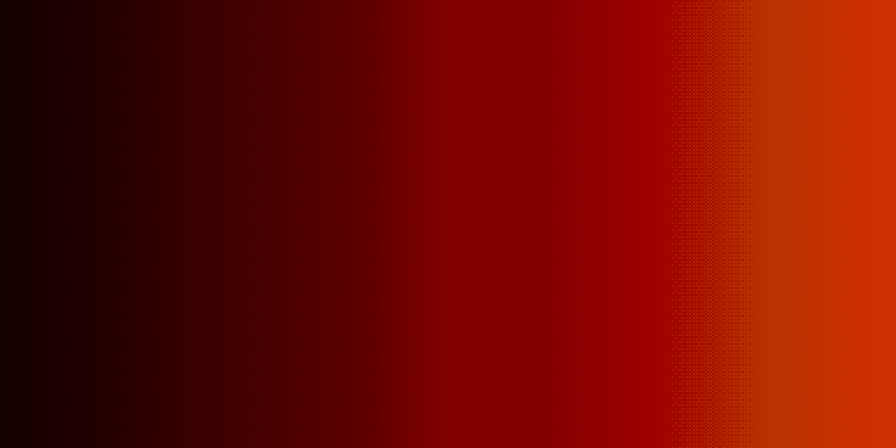
Give the GLSL for this background, as a Shadertoy shader.

```glsl
const float GRID_ROWS = 256.0;    // dither cells along the canvas height
const float DITHER_SOFTNESS = 0.12;
const float FAINT_GRAIN = 0.30;
const float STRONG_GRAIN = 0.42;

const vec3 SOOT   = vec3(0.08, 0.00, 0.0);
const vec3 UMBER  = vec3(0.13, 0.00, 0.0);
const vec3 GARNET = vec3(0.23, 0.00, 0.0);
const vec3 WINE   = vec3(0.36, 0.00, 0.0);
const vec3 MAROON = vec3(0.50, 0.00, 0.0);
const vec3 RED    = vec3(0.62, 0.00, 0.0);
const vec3 RUST   = vec3(0.72, 0.20, 0.0);
const vec3 EMBER  = vec3(0.81, 0.18, 0.0);

// Ordered thresholds, built up by repeating a 2x2 pattern
float bayer2(vec2 cell) {
    cell = floor(cell);
    return fract(cell.x * 0.5 + cell.y * cell.y * 0.75);
}

float bayer4(vec2 cell) {
    return bayer2(cell) + 0.25 * bayer2(cell * 0.5) + 0.5 / 16.0;
}

// Step to the next colour: a smooth ramp blended with a dithered one
vec3 ditherTo(vec3 base, vec3 next, float start, float end,
              float x, float threshold, float grain) {
    float ramp = clamp((x - start) / (end - start), 0.0, 1.0);
    float level = mix(-DITHER_SOFTNESS, 1.0 + DITHER_SOFTNESS, ramp);
    float dots = smoothstep(threshold - DITHER_SOFTNESS,
                            threshold + DITHER_SOFTNESS, level);
    return mix(base, next, mix(ramp, dots, grain));
}

void mainImage(out vec4 fragColor, in vec2 fragCoord) {
    float x = fragCoord.x / iResolution.x;
    float threshold = bayer4(floor(fragCoord / iResolution.y * GRID_ROWS));

    // Dark half
    vec3 color = ditherTo(SOOT, UMBER, 0.00, 0.10, x, threshold, FAINT_GRAIN);
    color = ditherTo(color, GARNET, 0.10, 0.23, x, threshold, FAINT_GRAIN);
    color = ditherTo(color, WINE, 0.23, 0.40, x, threshold, FAINT_GRAIN);
    color = ditherTo(color, MAROON, 0.40, 0.495, x, threshold, FAINT_GRAIN);

    // Bright half, after the flat maroon band
    color = ditherTo(color, RED, 0.59, 0.73, x, threshold, FAINT_GRAIN);
    color = ditherTo(color, RUST, 0.73, 0.86, x, threshold, STRONG_GRAIN);
    color = ditherTo(color, EMBER, 0.86, 0.98, x, threshold, FAINT_GRAIN);

    fragColor = vec4(color, 1.0);
}
```
